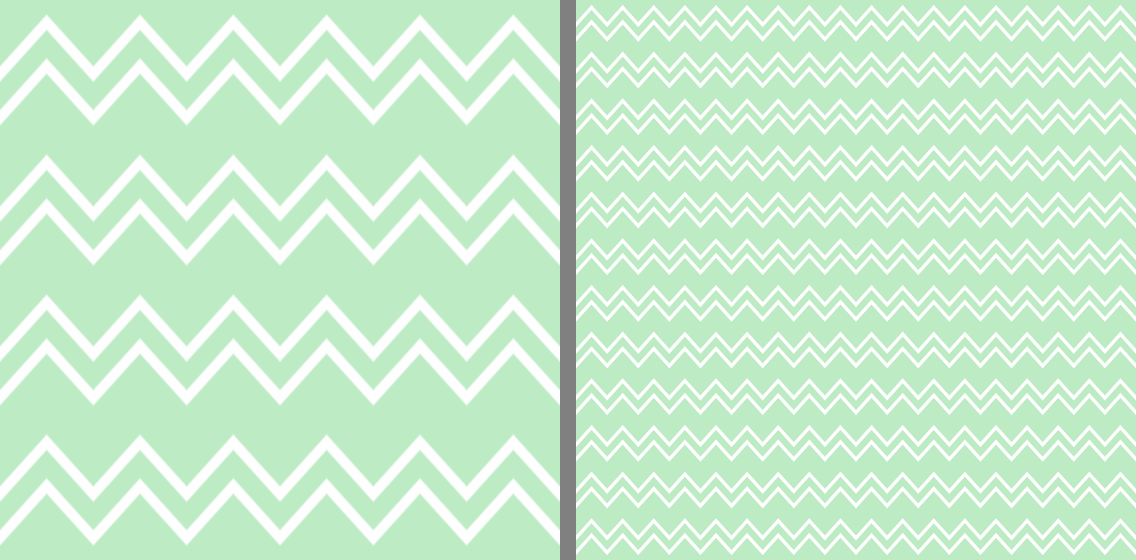
Left, the tile; right, the same tile 3 across and 3 down.
Write a WebGL 1 fragment shader that draws this pattern.

```glsl
precision highp float;
// Paired white zigzag lines on a flat mint ground, 6 waves across and 4 pairs down.
// Each line is a triangle wave; its vertical offset, scaled by the slope, gives a
// stroke with sharp mitred corners and softly blended edges. Whole repeats tile.

uniform vec2 u_resolution;

const vec2 REPEATS = vec2(6.0, 4.0);
const float WAVE_HEIGHT = 0.0924;     // valley to peak, in canvas units
const float UPPER_VALLEY = 0.1178;    // height of the line centre within a row
const float LOWER_VALLEY = 0.0397;
const float HALF_WIDTH = 0.0092;      // measured across the stroke
const float EDGE_SOFTNESS = 0.0024;

const vec3 MINT = vec3(0.74, 0.92, 0.77);
const vec3 WHITE = vec3(0.995);

// Triangle wave: 0 at whole phases, 1 halfway between them.
float triangleWave(float phase) {
  return 1.0 - abs(2.0 * fract(phase) - 1.0);
}

// Coverage of a mitred zigzag stroke, given its vertical offset and slope.
float zigzagStroke(float offset, float slope, float halfWidth, float softness) {
  float dist = abs(offset) / sqrt(1.0 + slope * slope);
  return 1.0 - smoothstep(halfWidth - softness, halfWidth + softness, dist);
}

void main() {
  vec2 uv = gl_FragCoord.xy / u_resolution;
  float softness = max(EDGE_SOFTNESS, 0.75 / min(u_resolution.x, u_resolution.y));

  // Height within the row, measured from the wave
  float rowHeight = fract(uv.y * REPEATS.y) / REPEATS.y;
  float aboveWave = rowHeight - WAVE_HEIGHT * triangleWave(uv.x * REPEATS.x);
  float slope = 2.0 * WAVE_HEIGHT * REPEATS.x;

  // Two parallel lines per row
  float upper = zigzagStroke(aboveWave - UPPER_VALLEY, slope, HALF_WIDTH, softness);
  float lower = zigzagStroke(aboveWave - LOWER_VALLEY, slope, HALF_WIDTH, softness);

  gl_FragColor = vec4(mix(MINT, WHITE, max(upper, lower)), 1.0);
}
```
